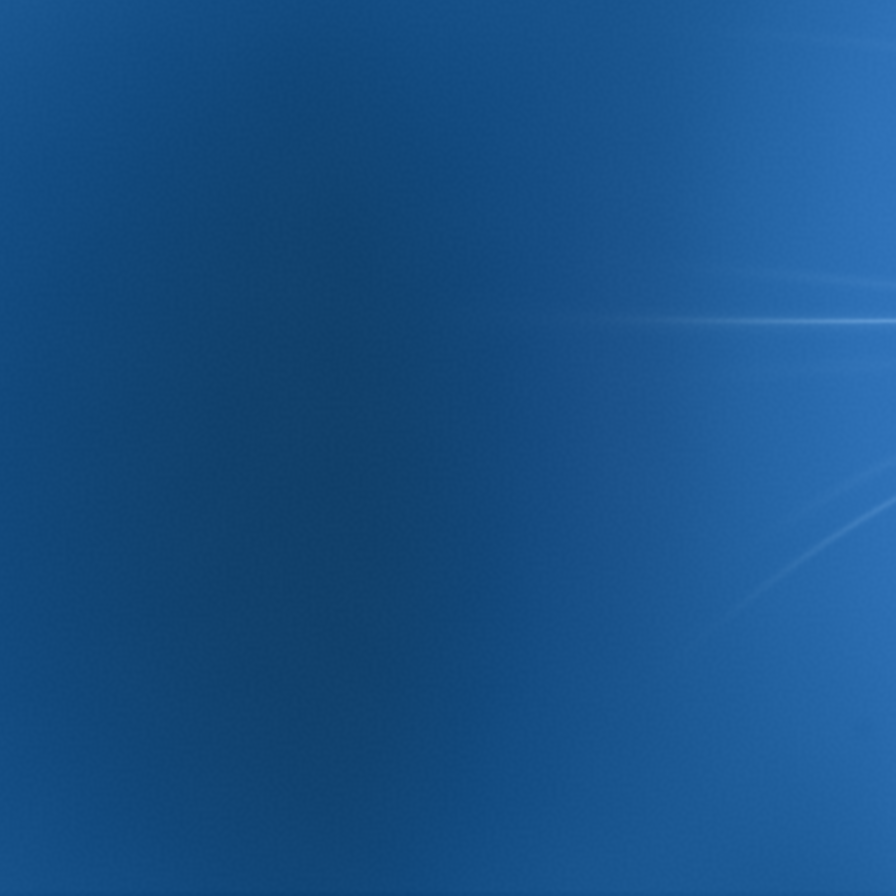
Reproduce this texture procedurally as a WebGL 2 fragment shader.

```glsl
#version 300 es
precision highp float;
// Deep blue sky: a dark valley left of centre rising to a glow at the right.
// A brightness field feeds a colour ramp; thin curved light streaks enter from
// the right edge, and fine gradient noise adds grain.

uniform vec2 u_resolution;
out vec4 fragColor;

vec2 hashGradient(vec2 cell) {
    vec2 q = fract(cell * vec2(0.1031, 0.1137));
    q += dot(q, q.yx + 33.33);
    float angle = 6.2832 * fract((q.x + q.y) * q.x * 7.13);
    return vec2(cos(angle), sin(angle));
}

float gradientNoise(vec2 p) {
    vec2 i = floor(p), f = fract(p);
    vec2 w = f * f * f * (f * (f * 6.0 - 15.0) + 10.0);
    float a = dot(hashGradient(i), f);
    float b = dot(hashGradient(i + vec2(1, 0)), f - vec2(1, 0));
    float c = dot(hashGradient(i + vec2(0, 1)), f - vec2(0, 1));
    float d = dot(hashGradient(i + vec2(1, 1)), f - vec2(1, 1));
    return mix(mix(a, b, w.x), mix(c, d, w.x), w.y);
}

// Brightness from 0 in the valley to about 1 at the right edge
float skyBrightness(vec2 p) {
    float dx = p.x - 0.35;
    float rise = (sqrt(dx * dx + 0.01) - 0.1) * mix(0.9, 1.75, smoothstep(-0.1, 0.1, dx));
    float toGlow = smoothstep(0.4, 1.0, p.x);
    float dy = p.y - mix(0.45, 0.7, toGlow);
    return rise + mix(1.0, -0.6, toGlow) * dy * dy;
}

vec3 skyColor(float t) {
    vec3 c = mix(vec3(0.065, 0.248, 0.41), vec3(0.068, 0.29, 0.50), smoothstep(-0.08, 0.36, t));
    c = mix(c, vec3(0.12, 0.37, 0.61), smoothstep(0.2, 0.75, t));
    return mix(c, vec3(0.19, 0.455, 0.735), smoothstep(0.5, 1.08, t));
}

// Streak y = start + slope*u + bend*u*u, with u measured leftwards from the right edge
float streak(vec2 p, vec3 curve, float width, float reach) {
    float u = 1.0 - p.x;
    float slope = curve.y + 2.0 * curve.z * u;
    float d = (p.y - curve.x - curve.y * u - curve.z * u * u) / sqrt(1.0 + slope * slope);
    float w = width * (1.0 + 1.5 * u);
    return exp(-d * d / (w * w)) * exp(-u * u / (reach * reach));
}

void main() {
    vec2 p = gl_FragCoord.xy / u_resolution;
    vec3 color = skyColor(skyBrightness(p));

    // Slight violet tint where the valley meets the glow
    vec2 tint = (p - vec2(0.68, 0.56)) / vec2(0.15, 0.3);
    color += vec3(0.018, 0.0, 0.0) * exp(-dot(tint, tint));

    // Main streaks: one almost level, one curving down to the left
    float light = 0.12 * streak(p, vec3(0.642, -0.01, 0.05), 0.0028, 0.19);
    light += 0.035 * streak(p, vec3(0.641, -0.01, 0.05), 0.009, 0.3);
    light += 0.065 * streak(p, vec3(0.443, -0.56, -0.7), 0.004, 0.14);

    // Fainter companions
    light += 0.028 * streak(p, vec3(0.682, 0.09, 0.0), 0.006, 0.17);
    light += 0.022 * streak(p, vec3(0.488, -0.52, -0.4), 0.006, 0.12);
    light += 0.014 * streak(p, vec3(0.948, 0.12, -0.2), 0.006, 0.17);
    light += 0.014 * streak(p, vec3(0.594, -0.06, 0.0), 0.008, 0.18);
    color += light * vec3(1.1, 0.9, 0.65);

    // Faint smudge, soft mottling and fine grain
    vec2 smudge = p - vec2(0.964, 0.186);
    color -= 0.012 * exp(-dot(smudge, smudge) / 0.00012);
    color += 0.004 * gradientNoise(p * 14.0) + 0.012 * gradientNoise(p * 190.0);

    // Thin shade along the bottom edge
    color -= 0.02 * (1.0 - smoothstep(0.0, 0.008, p.y));
    fragColor = vec4(color, 1.0);
}
```
